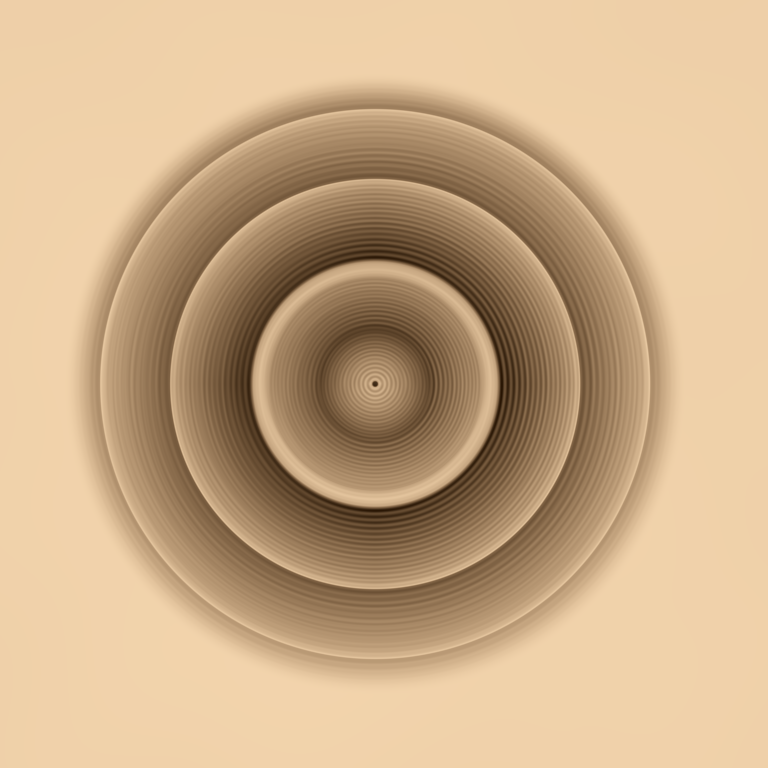
Write a WebGL 1 fragment shader that draws this background.

```glsl
precision highp float;
// Concentric turned bowls in sepia: nested rims, a rounded lip and a soft halo.
// Each band is a radial tone ramp carrying fine grooves; the bands are joined
// at smooth circular edges and the final tone is mapped to a warm palette.

uniform vec2 u_resolution;

const float TAU = 6.28318;
const vec2 CENTER = vec2(0.4885, 0.5);
const vec3 DARK = vec3(0.25, 0.17, 0.09);
const vec3 LIGHT = vec3(0.945, 0.825, 0.67);
const vec3 WARMTH = vec3(0.0, 0.08, 0.13);  // midtone shift away from grey

// Band radii in canvas units, from the inside out
const float R_DOT = 0.0035;
const float R_CORE = 0.073;
const float R_BOWL = 0.138;
const float R_LIP = 0.161;
const float R_MID = 0.267;
const float R_RIM = 0.358;
const float R_HALO = 0.405;

const float PAPER_TONE = 0.94;
const float EDGE_SOFTNESS = 0.0013;
const float RIM_GLOW = 0.13;
const float RIM_WIDTH = 0.005;
const float GRAIN = 0.045;

vec2 hashGradient(vec2 cell) {
  float angle = TAU * fract(sin(dot(cell, vec2(127.1, 311.7))) * 43758.5);
  return vec2(cos(angle), sin(angle));
}

float gradientNoise(vec2 p) {
  vec2 i = floor(p);
  vec2 f = fract(p);
  vec2 u = f * f * (3.0 - 2.0 * f);
  vec2 e = vec2(1.0, 0.0);
  float a = dot(hashGradient(i), f);
  float b = dot(hashGradient(i + e.xy), f - e.xy);
  float c = dot(hashGradient(i + e.yx), f - e.yx);
  float d = dot(hashGradient(i + e.xx), f - e.xx);
  return mix(mix(a, b, u.x), mix(c, d, u.x), u.y);
}

float bandPosition(float r, float inner, float outer) {
  return clamp((r - inner) / (outer - inner), 0.0, 1.0);
}

// Tone ramp across a band
float ramp(float r, float inner, float outer, float from, float to, float curve) {
  return mix(from, to, pow(bandPosition(r, inner, outer), curve));
}

// Grooves that tighten and weaken towards the outer edge
float grooves(float r, float inner, float outer, float count) {
  float x = bandPosition(r, inner, outer);
  return cos(TAU * count * x * (0.8 + 0.2 * x)) * (1.0 - 0.75 * x);
}

// Bright line just inside a rim
float rimGlow(float r, float rim) {
  return RIM_GLOW * exp(-abs(rim - r) / RIM_WIDTH);
}

void main() {
  float size = min(u_resolution.x, u_resolution.y);
  vec2 uv = (gl_FragCoord.xy - 0.5 * u_resolution) / size + 0.5;
  vec2 p = uv - CENTER;
  float r = length(p);
  vec2 dir = p / max(r, 0.0001);
  float soft = max(EDGE_SOFTNESS, 0.7 / size);

  // Directional light and irregular fine lines
  float diagonal = 2.0 * abs(dir.x * dir.y);
  float grooveLight = 0.85 + 0.3 * dir.x - 0.25 * diagonal;
  float lines = gradientNoise(vec2(r * 330.0, 1.5 * dir.y + 7.3));

  // Tone of each band
  float core = ramp(r, 0.0, R_CORE, 0.77, 0.36, 1.6);
  core += 0.07 * grooves(r, 0.0, R_CORE, 14.0) - 0.04 * dir.y * r / R_CORE;

  float bowl = ramp(r, R_CORE, R_BOWL, 0.39, 0.69, 0.85);
  bowl += 0.085 * grooveLight * grooves(r, R_CORE, R_BOWL, 12.0) - 0.035 * dir.y;

  float lipCurve = 2.0 * bandPosition(r, R_BOWL, R_LIP) - 1.0;
  float lip = 0.85 - 0.15 * lipCurve * lipCurve - 0.02 * dir.y;

  float throat = ramp(r, R_LIP, R_MID, 0.27, 0.76, 1.0) + rimGlow(r, R_MID);
  throat += 0.11 * grooveLight * grooves(r, R_LIP, R_MID, 16.0) + 0.04 * (diagonal - 0.5);

  float shelf = ramp(r, R_MID, R_RIM, 0.46, 0.79, 0.9) + rimGlow(r, R_RIM);
  shelf += 0.055 * grooveLight * grooves(r, R_MID, R_RIM, 12.0);

  float paper = PAPER_TONE + 0.012 * (1.0 - 2.0 * length(uv - vec2(0.45, 0.4)));
  paper += 0.008 * gradientNoise(uv * 4.0);
  float haloFade = smoothstep(0.0, 1.0, bandPosition(r, R_RIM - 0.012, R_HALO));
  float halo = mix(0.63 - 0.07 * dir.y, paper, haloFade);
  halo += 0.02 * (1.0 - haloFade) * grooves(r, R_RIM, R_HALO, 7.0);

  // Join the bands from the inside out
  float tone = mix(0.25, core, smoothstep(R_DOT - soft, R_DOT + soft, r));
  tone = mix(tone, bowl, smoothstep(R_CORE - 2.0 * soft, R_CORE + 2.0 * soft, r));
  tone = mix(tone, lip, smoothstep(R_BOWL - soft, R_BOWL + soft, r));
  tone = mix(tone, throat, smoothstep(R_LIP - 2.0 * soft, R_LIP + 2.0 * soft, r));
  tone = mix(tone, shelf, smoothstep(R_MID - soft, R_MID + soft, r));
  tone = mix(tone, halo, smoothstep(R_RIM - soft, R_RIM + soft, r));
  tone += GRAIN * lines * (1.0 - smoothstep(R_RIM - 0.03, R_HALO, r));

  // Sepia palette
  float t = clamp((tone - DARK.r) / (LIGHT.r - DARK.r), -0.2, 1.03);
  vec3 color = mix(DARK, LIGHT, t) - WARMTH * max(t * (1.0 - t), 0.0);
  gl_FragColor = vec4(color, 1.0);
}
```
